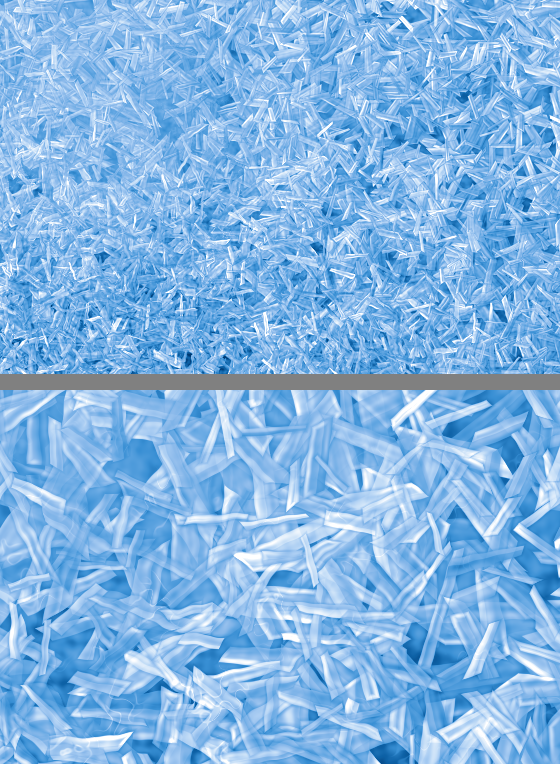
Top: the whole. Bottom: its middle third, enlarged.
Give the GLSL for this texture, as a Shadertoy shader.

```glsl
// A sheet of interlocked ice needles: layers of scattered, translucent crystals
// go from large to small over dark water, each with facets, streaks and lit rims.
// A single tone value is built up and finally mapped to a ramp of blues.

const int   LAYERS       = 15;
const float LARGE_CELL   = 0.180;  // spacing of the biggest needles, in heights
const float SMALL_CELL   = 0.042;  // spacing of the finest shards
const float RIM_WIDTH    = 0.0024;
const float RIM_LIGHT    = 0.42;
const float FACET_STEP   = 0.15;
const float STREAK_LIGHT = 0.42;
const float SHADOW       = 0.22;
const float WATER_TONE   = 0.20;
const float CONTRAST     = 1.12;
const float BRIGHTNESS   = 0.52;
const float PI           = 3.14159;

const vec3 ABYSS = vec3(0.00, 0.22, 0.44);
const vec3 DEEP  = vec3(0.05, 0.38, 0.65);
const vec3 BLUE  = vec3(0.22, 0.56, 0.83);
const vec3 SKY   = vec3(0.40, 0.66, 0.89);
const vec3 ICE   = vec3(0.55, 0.73, 0.92);
const vec3 PALE  = vec3(0.66, 0.80, 0.95);
const vec3 FROST = vec3(0.79, 0.88, 0.97);
const vec3 WHITE = vec3(1.00);

vec4 hash4(vec2 p) {
    vec4 q = fract(p.xyxy * vec4(0.1031, 0.1030, 0.0973, 0.1099));
    q += dot(q, q.wzxy + 33.33);
    return fract((q.xxyz + q.yzzw) * q.zywx);
}

float cornerSlope(vec2 cell, vec2 offset) {
    return dot(hash4(cell).xy * 2.0 - 1.0, offset);
}

// Gradient noise, roughly -0.6 to 0.6
float noise(vec2 p) {
    vec2 i = floor(p), f = fract(p), e = vec2(1, 0);
    vec2 u = f * f * f * (f * (f * 6.0 - 15.0) + 10.0);
    return mix(mix(cornerSlope(i, f), cornerSlope(i + e, f - e), u.x),
               mix(cornerSlope(i + e.yx, f - e.yx), cornerSlope(i + 1.0, f - 1.0), u.x), u.y);
}

// 1 where long needles rule (upper right), 0 where the ice is crumbly (lower left)
float needleZone(vec2 p) {
    return smoothstep(0.25, 1.0, 0.42 * p.x + 0.75 * p.y + 0.35 * noise(p * 2.5));
}

// Lays one crystal, centred on the origin of p, over the tone so far
float addCrystal(float tone, vec2 p, float size, vec4 a, vec4 b, float soft) {
    vec2 axis = vec2(cos(a.z * PI), sin(a.z * PI));
    vec2 q = vec2(dot(p, axis), dot(p, vec2(-axis.y, axis.x)));
    float halfLength = size * mix(0.40, 0.70, a.w);
    float along = q.x / halfLength;
    float halfWidth = size * mix(0.06, 0.19, b.x) * (1.0 - b.y * (0.25 + 0.25 * along));
    float cap = abs(q.x + q.y * (b.z - 0.5) * 2.4) - halfLength;
    float d = max(abs(q.y) - halfWidth, cap);
    float reach = 0.06 * size;
    if (d > reach) return tone;

    tone *= 1.0 - SHADOW * (1.0 - smoothstep(0.0, reach, d));
    float cover = 1.0 - smoothstep(-soft, soft, d);
    if (cover <= 0.0) return tone;

    // Body: two facets, lengthwise streaks and a slow fade to one end
    float ridge = halfWidth * (fract(b.w * 13.0) - 0.5);
    float body = mix(0.32, 0.76, b.w);
    body += FACET_STEP * (smoothstep(-soft, soft, q.y - ridge) - 0.5);
    body += STREAK_LIGHT * noise(vec2(q.x * 12.0, q.y * 140.0) + b.xy * 90.0);
    body += 0.10 * along * (a.w - 0.3);

    // Broken glints along the outline
    float rim = 1.0 - smoothstep(0.0, RIM_WIDTH * 1.5, abs(d + RIM_WIDTH));
    float glint = smoothstep(-0.1, 0.35, noise(q * vec2(20.0, 40.0) + b.zw * 70.0));
    body += RIM_LIGHT * rim * glint;
    return mix(tone, body, cover * mix(0.55, 0.95, fract(b.z * 17.0)));
}

float addLayer(float tone, vec2 p, int layer, float soft) {
    float depth = float(layer) / float(LAYERS - 1);
    float size = mix(LARGE_CELL, SMALL_CELL, pow(depth, 0.75));
    vec2 home = floor(p / size);
    for (int y = -1; y <= 1; y++)
    for (int x = -1; x <= 1; x++) {
        vec2 cell = home + vec2(x, y);
        vec2 seed = cell + float(layer) * vec2(37.0, 61.0);
        vec4 a = hash4(seed + 11.5), b = hash4(seed + 203.5);
        vec2 centre = (cell + a.xy) * size;
        float zone = needleZone(centre);
        float presence = mix(mix(0.6, 0.95, zone), mix(0.92, 0.4, zone), depth);
        if (fract(a.x * 23.0 + b.y * 7.0) < presence)
            tone = addCrystal(tone, p - centre, size, a, b, soft);
    }
    return tone;
}

vec3 iceRamp(float t) {
    vec3 c = mix(ABYSS, DEEP, smoothstep(-0.10, 0.05, t));
    c = mix(c, BLUE,  clamp((t - 0.05) / 0.17, 0.0, 1.0));
    c = mix(c, SKY,   clamp((t - 0.22) / 0.18, 0.0, 1.0));
    c = mix(c, ICE,   clamp((t - 0.40) / 0.15, 0.0, 1.0));
    c = mix(c, PALE,  clamp((t - 0.55) / 0.11, 0.0, 1.0));
    c = mix(c, FROST, clamp((t - 0.66) / 0.13, 0.0, 1.0));
    return mix(c, WHITE, clamp((t - 0.79) / 0.21, 0.0, 1.0));
}

void mainImage(out vec4 fragColor, in vec2 fragCoord) {
    vec2 p = fragCoord / iResolution.y;
    float soft = 0.7 / iResolution.y;
    float crumble = 1.0 - needleZone(p);

    // Crumbly ice has slightly ragged outlines
    vec2 ragged = vec2(noise(p * 60.0), noise(p * 60.0 + 57.0));
    vec2 q = p + ragged * mix(0.0005, 0.005, crumble);

    // Dark water with faint sunken ice, then the crystals
    float tone = WATER_TONE + 0.3 * noise(p * 9.0) + 0.25 * noise(p * vec2(35.0, 55.0));
    for (int i = 0; i < LAYERS; i++) tone = addLayer(tone, q, i, soft);

    // Fine grain and short curled filaments
    tone += 0.17 * noise(p * 105.0) * (0.4 + crumble);
    float thread = 1.0 - smoothstep(0.0, 0.08, abs(noise(p * 42.0 + ragged * 1.5)));
    tone += 0.24 * thread * smoothstep(0.0, 0.35, noise(p * 24.0 + 31.0)) * crumble;

    // Milky haze at the upper left, deeper water towards the bottom
    float haze = smoothstep(0.75, 0.1, length((p - vec2(0.3, 0.75)) * vec2(0.9, 1.2)));
    tone = mix(tone, 0.62, 0.32 * haze);
    tone += 0.07 * (p.y - 0.5) + 0.12 * noise(p * 3.0 + 8.0);

    fragColor = vec4(iceRamp((tone - 0.5) * CONTRAST + BRIGHTNESS), 1.0);
}
```
